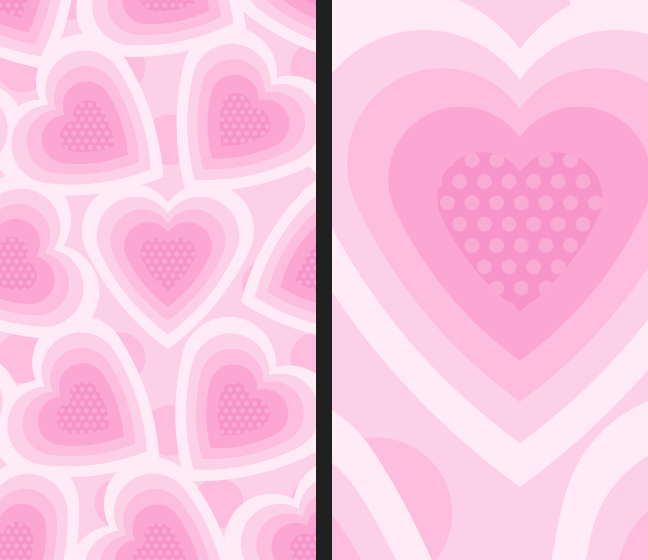
Left: the whole. Right: its middle third, enlarged.
A Shadertoy shader for this pattern:

```glsl
#define HEART_SIZE 0.272
#define SPACING vec2(0.5, 0.44)
#define GRID_ORIGIN vec2(0.52, 0.92)
#define JITTER 0.022
#define TILT 1.2
#define DOT_SPACING vec2(0.026, 0.0225)
#define DOT_RADIUS 0.0078
#define SPOT_SPACING vec2(0.31, 0.23)
#define SPOT_RADIUS 0.08

const vec3 CREAM  = vec3(1.00, 0.92, 0.96);
const vec3 BLUSH  = vec3(0.99, 0.82, 0.91);
const vec3 PETAL  = vec3(0.99, 0.74, 0.87);
const vec3 ROSE   = vec3(0.99, 0.65, 0.83);
const vec3 ORCHID = vec3(0.97, 0.58, 0.79);
const vec3 DOT    = vec3(0.98, 0.67, 0.83);

vec2 hash22(vec2 p) {
    vec3 q = fract(p.xyx * vec3(0.1031, 0.1030, 0.0973));
    q += dot(q, q.yzx + 33.33);
    return fract((q.xx + q.yz) * q.zy);
}

// Scale at which a circle, growing about the origin, reaches p
float circleScale(vec2 p, vec2 center, float radius) {
    float b = dot(p, center);
    float a = radius * radius - dot(center, center);
    float root = sqrt(max(b * b + a * dot(p, p), 0.0));
    return dot(p, p) / max(b + root, 1e-5);
}

// Heart with its tip at (0,-1); returns 1 on the outline, 0 at the middle
float heartScale(vec2 p) {
    p.x = abs(p.x);
    const vec2 lobe = vec2(0.45, 0.38);
    const float lobeRadius = 0.55;
    const vec2 joinDir = vec2(0.906, -0.423);

    // The long side arc leaves the lobe smoothly and ends at the tip
    vec2 toTip = vec2(0.0, -1.0) - lobe;
    float reach = 0.5 * (dot(toTip, toTip) - lobeRadius * lobeRadius)
                / (lobeRadius - dot(toTip, joinDir));
    vec2 join = lobe + lobeRadius * joinDir;
    bool onLobe = p.y * join.x > p.x * join.y;
    return onLobe ? circleScale(p, lobe, lobeRadius)
                  : circleScale(p, lobe - reach * joinDir, lobeRadius + reach);
}

// Smallest heart scale among the neighbours on a staggered grid
float heartField(vec2 p) {
    vec2 base = round((p - GRID_ORIGIN) / SPACING);
    float nearest = 10.0;
    for (int j = -1; j <= 1; j++) {
        for (int i = -1; i <= 1; i++) {
            vec2 cell = base + vec2(i, j);
            float stagger = 0.5 * mod(cell.y, 2.0);
            vec2 center = GRID_ORIGIN + SPACING * (cell - vec2(stagger, 0.0));
            center += JITTER * (2.0 * hash22(cell + 17.0) - 1.0);
            float tilt = TILT * sin(abs(cell.y) - 1.6 * cell.x * cell.x);
            float c = cos(tilt), s = sin(tilt);
            vec2 d = p - center;
            vec2 local = vec2(c * d.x + s * d.y, c * d.y - s * d.x);
            nearest = min(nearest, heartScale(local / HEART_SIZE));
        }
    }
    return nearest;
}

// Distance to discs in staggered rows
float discRows(vec2 p, vec2 spacing, float radius) {
    float row = round(p.y / spacing.y);
    p.x += 0.5 * spacing.x * mod(row, 2.0);
    return length(p - spacing * vec2(round(p.x / spacing.x), row)) - radius;
}

// Antialiased coverage of the negative side
float fill(float d, float width) {
    return 1.0 - smoothstep(-width, width, d);
}

void mainImage(out vec4 fragColor, in vec2 fragCoord) {
    vec2 p = fragCoord / iResolution.x;
    float pixel = 0.75 / iResolution.x;

    // Spotted ground
    float spots = discRows(p - vec2(0.07, 0.18), SPOT_SPACING, SPOT_RADIUS);
    vec3 color = mix(BLUSH, PETAL, fill(spots, pixel));

    // Nested hearts, outermost first
    float scale = heartField(p);
    float edge = pixel / HEART_SIZE;
    color = mix(color, CREAM, fill(scale - 1.0, edge));
    color = mix(color, BLUSH, fill(scale - 0.83, edge));
    color = mix(color, PETAL, fill(scale - 0.67, edge));
    color = mix(color, ROSE, fill(scale - 0.51, edge));

    // Dotted core
    float dots = fill(discRows(p, DOT_SPACING, DOT_RADIUS), pixel);
    color = mix(color, mix(ORCHID, DOT, dots), fill(scale - 0.32, edge));

    fragColor = vec4(color, 1.0);
}
```
